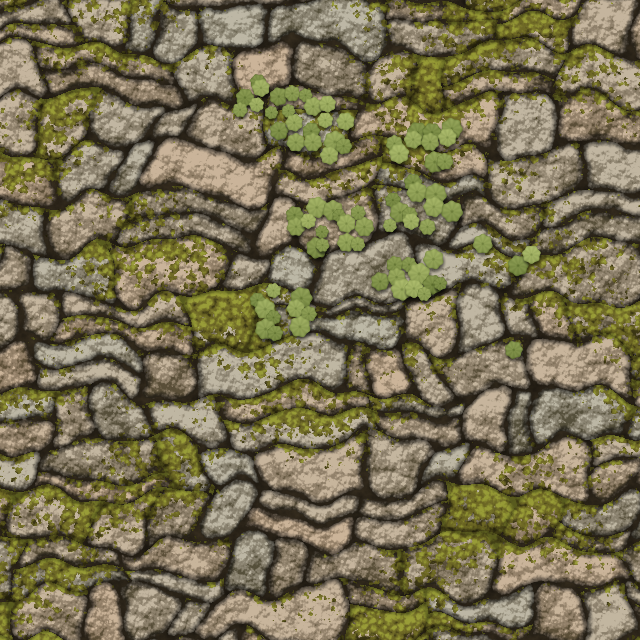
Reproduce this texture procedurally as a WebGL 2 fragment shader.

```glsl
#version 300 es
precision highp float;
// A dry stone wall with moss and round-leaved plants growing in the joints.
// Wavy courses are cut into leaning blocks; layered cellular noise gives the
// rock grain and moss clumps, and a jittered grid of discs gives the leaves.
uniform vec2 u_resolution;
out vec4 fragColor;

const float ROWS = 13.0, COLS = 6.2, LEAF_GRID = 38.0;
const vec3 SHADOW = vec3(0.15, 0.125, 0.085);
const vec3 ROCK_DARK = vec3(0.34, 0.31, 0.23);
const vec3 ROCK_MID = vec3(0.55, 0.51, 0.44);
const vec3 ROCK_LIGHT = vec3(0.76, 0.72, 0.65);
const vec3 MOSS_DARK = vec3(0.21, 0.19, 0.06);
const vec3 MOSS_MID = vec3(0.42, 0.40, 0.13);
const vec3 MOSS_LIGHT = vec3(0.59, 0.61, 0.20);
const vec3 LEAF_DARK = vec3(0.40, 0.47, 0.21);
const vec3 LEAF_LIGHT = vec3(0.67, 0.73, 0.42);

struct Stone { float dist; float height; vec2 id; };

vec2 hash2(vec2 p) {
  vec3 q = fract(p.xyx * vec3(0.1031, 0.1030, 0.0973));
  q += dot(q, q.yzx + 33.33);
  return fract((q.xx + q.yz) * q.zy);
}

// Distance to the nearest jittered point.
float cellular(vec2 p) {
  vec2 cell = floor(p), f = p - cell;
  float nearest = 4.0;
  for (int k = 0; k < 9; k++) {
    vec2 o = vec2(k % 3 - 1, k / 3 - 1);
    vec2 d = o + hash2(cell + o) - f;
    nearest = min(nearest, dot(d, d));
  }
  return sqrt(nearest);
}

float layered(vec2 p, int octaves) {
  float sum = 0.0, total = 0.0, weight = 1.0;
  for (int i = 0; i < octaves; i++) {
    sum += weight * cellular(p);
    total += weight;
    weight *= 0.62;
    p = mat2(1.68, 1.26, -1.26, 1.68) * p + 17.3;
  }
  return sum / total;
}

float patches(vec2 p) {
  return 0.5 * sin(9.0 * p.x + 2.0 * sin(8.0 * p.y + 1.0))
       + 0.5 * sin(17.0 * p.y + 2.0 * sin(11.0 * p.x + 2.0));
}

// Wavy bed line under a course, in rows.
float bedLine(float x, float row) {
  float phase = 6.28 * hash2(vec2(row, 7.0)).x;
  return row + 0.17 * sin(x * 17.0 + phase) + 0.10 * sin(x * 41.0 + phase * 2.3)
       + 0.04 * sin(x * 83.0 + phase * 4.1);
}

// Leaning joint at the left of a block, in columns.
float jointLine(float col, float row, float v) {
  vec2 h = hash2(vec2(col, row) + vec2(31.0, 17.0)) - 0.5;
  return col + 0.56 * h.x + 0.38 * h.y * (v - 0.5);
}

Stone stoneAt(vec2 p) {
  float y = p.y * ROWS, row = floor(y);
  if (y < bedLine(p.x, row)) row -= 1.0;
  else if (y >= bedLine(p.x, row + 1.0)) row += 1.0;
  vec2 lo, hi;
  lo.y = bedLine(p.x, row) / ROWS;
  hi.y = bedLine(p.x, row + 1.0) / ROWS;
  float v = (p.y - lo.y) / (hi.y - lo.y);
  float shift = 3.0 * hash2(vec2(row, 23.0)).y;
  float x = p.x * COLS + shift, col = floor(x);
  if (x < jointLine(col, row, v)) col -= 1.0;
  else if (x >= jointLine(col + 1.0, row, v)) col += 1.0;
  lo.x = (jointLine(col, row, v) - shift) / COLS;
  hi.x = (jointLine(col + 1.0, row, v) - shift) / COLS;
  float u = (p.x - lo.x) / (hi.x - lo.x);
  // Some blocks are two thin slabs, others two narrow stones.
  vec2 id = vec2(col, row), h = hash2(id + 53.0);
  vec2 cut = mix(lo, hi, 0.3 + 0.4 * h.y + 0.3 * (h.y - 0.5) * (vec2(v, u) - 0.5));
  if (h.x < 0.3) {
    if (p.y < cut.y) { hi.y = cut.y; id += 101.0; } else lo.y = cut.y;
  } else if (h.x < 0.7) {
    if (p.x < cut.x) { hi.x = cut.x; id += 211.0; } else lo.x = cut.x;
  }
  vec2 size = 0.5 * (hi - lo);
  float radius = min(0.022, 0.6 * min(size.x, size.y));
  vec2 q = abs(p - 0.5 * (lo + hi)) - size + radius;
  float d = length(max(q, 0.0)) + min(max(q.x, q.y), 0.0) - radius;
  return Stone(d + 0.0025, (p.y - lo.y) / (hi.y - lo.y), id);
}

// Positive inside any of the scattered plant clusters.
float plantCover(vec2 p) {
  float cover = -1.0;
  for (int i = 0; i < 13; i++) {
    vec2 h = hash2(vec2(i, 3)), s = hash2(vec2(i, 11));
    float size = 0.015 + 0.035 * s.x * s.x;
    vec2 d = (p - vec2(0.36, 0.42) - vec2(0.48, 0.45) * h) / vec2(1.4 * size, size);
    cover = max(cover, 1.0 - length(d));
  }
  return cover;
}

vec3 paintLeaves(vec3 col, vec2 p) {
  vec2 g = p * LEAF_GRID;
  for (int k = 0; k < 9; k++) {
    vec2 cell = floor(g) + vec2(k % 3 - 1, 1 - k / 3), h = hash2(cell + 91.0);
    vec2 centre = cell + 0.5 + 0.8 * (h - 0.5), d = g - centre;
    if (plantCover(centre / LEAF_GRID) < 0.0) continue;
    float radius = 0.38 + 0.26 * h.x, a = atan(d.y, d.x + 0.0001);
    float r = length(d) / (radius * (1.0 + 0.06 * sin(a * 7.0 + 6.28 * h.y)));
    float shade = 0.25 + 0.6 * h.y + 0.3 * d.y + 0.12 * sin(a * 9.0) * r;
    shade -= 0.45 * (1.0 - smoothstep(0.0, 0.25, r)) + 0.3 * smoothstep(0.8, 1.0, r);
    col *= 0.45 + 0.55 * smoothstep(0.7, 1.3, length(d + vec2(-0.05, 0.16)) / radius);
    col = mix(mix(LEAF_DARK, LEAF_LIGHT, shade), col, smoothstep(0.94, 1.06, r));
  }
  return col;
}

// Tone follows the stone, its grain and light from above.
vec3 rockColor(float tone, float warmth) {
  vec3 rock = mix(ROCK_DARK, ROCK_MID, smoothstep(0.05, 0.5, tone));
  rock = mix(rock, ROCK_LIGHT, smoothstep(0.5, 0.95, tone));
  return rock * mix(vec3(0.97, 1.0, 1.0), vec3(1.05, 0.98, 0.92), warmth);
}

vec3 mossColor(float lit) {
  vec3 green = mix(MOSS_DARK, MOSS_MID, smoothstep(0.0, 0.5, lit));
  return mix(green, MOSS_LIGHT, smoothstep(0.5, 1.0, lit));
}

void main() {
  vec2 p = gl_FragCoord.xy / u_resolution.y, n = p + 2.0;
  float grain = layered(n * 26.0, 4);
  float relief = layered(n * 26.0 + vec2(-0.04, 0.10), 4) - grain;
  float clump = layered(n * 48.0 + 9.0, 3);
  vec2 warp = 0.004 * sin(p.yx * vec2(71.0, 63.0) + 3.0 * p);
  Stone s = stoneAt(p + warp);
  float d = s.dist + 0.014 * (grain - 0.45), rise = s.height - 0.5;
  vec2 kind = hash2(s.id + 7.0);

  // Rock with pale lichen specks, over dark joints.
  float speck = 1.0 - smoothstep(0.14, 0.28, cellular(n * 82.0));
  float tone = 0.42 + 0.36 * kind.x - 1.3 * (grain - 0.45) + 1.7 * relief
             + 0.24 * rise + 0.12 * patches(n * 3.1)
             + 0.3 * speck * (1.0 - smoothstep(0.35, 0.5, clump));
  vec3 rock = rockColor(tone, hash2(s.id + 19.0).x);
  rock *= mix(0.42, 1.0, smoothstep(0.0, 0.011, -d));
  vec3 gap = SHADOW * (0.5 + 1.1 * grain);
  vec3 col = mix(rock, gap, smoothstep(-0.0018, 0.0012, d));

  // Moss clumps on upper edges and in joints.
  float field = 0.30 * patches(p) + 0.30 * (kind.y - 0.5) + 0.24 * rise
              + 0.08 * smoothstep(-0.012, 0.0, d) + 0.9 * (0.45 - clump);
  float lit = 0.5 + 0.9 * (0.45 - cellular(n * 92.0)) + 1.6 * relief
            + 0.9 * (field - 0.3) + 0.3 * rise;
  vec3 green = mossColor(lit) * mix(1.0, 0.6, smoothstep(-0.006, 0.004, d));
  col = mix(col, green, 0.95 * smoothstep(0.18, 0.24, field));

  fragColor = vec4(clamp(paintLeaves(col, p), 0.0, 1.0), 1.0);
}
```
